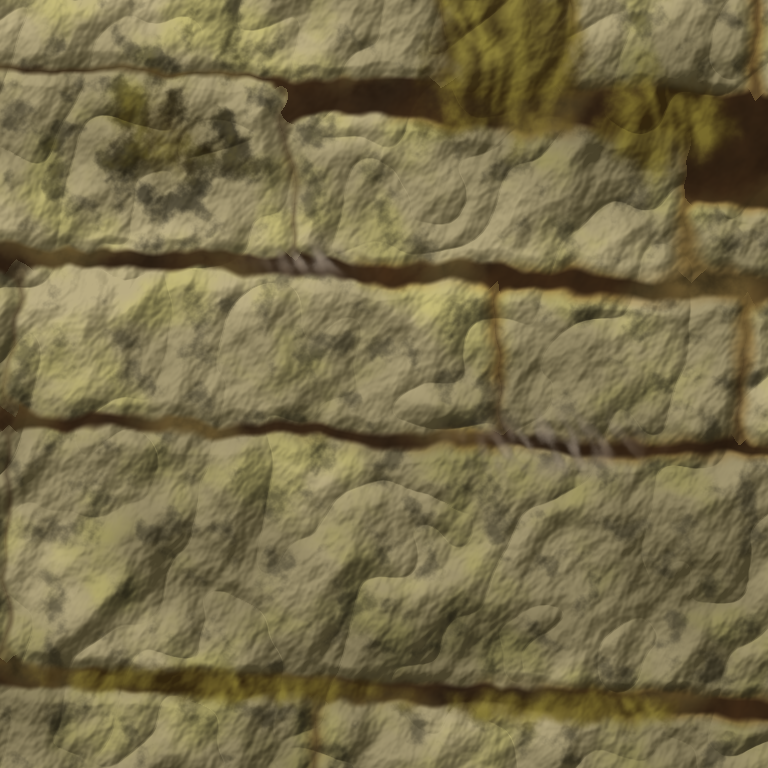
Reproduce this texture procedurally as a WebGL 1 fragment shader.

```glsl
precision highp float;
// Weathered dry-stone wall: five sloping courses of long, rough blocks.
// Warped rounded boxes make stones and joints; gradient noise gives the relief,
// lit from the upper left, then moss and web are laid on.
uniform vec2 u_resolution;

#define COURSE_SLOPE 0.045
#define EDGE_WARP 0.024
#define EDGE_CHIP 0.010
#define CORNER_RADIUS 0.028
#define BEVEL_WIDTH 0.022
#define BEVEL_HEIGHT 0.013
#define ROUGHNESS 0.040
#define FACET_DEPTH 0.045
#define RELIEF_CONTRAST 0.88
#define STAIN_AMOUNT 0.85
#define PIT_DEPTH 0.32
#define MOSS_AMOUNT 0.85

const vec3 STONE_DARK = vec3(0.33, 0.30, 0.20);
const vec3 STONE_LIGHT = vec3(0.71, 0.66, 0.50);
const vec3 LICHEN = vec3(0.50, 0.48, 0.27);
const vec3 MOSS_DARK = vec3(0.20, 0.15, 0.05);
const vec3 MOSS_LIGHT = vec3(0.52, 0.47, 0.19);
const vec3 JOINT = vec3(0.17, 0.11, 0.06);
const vec3 RUST = vec3(0.42, 0.31, 0.13);
const vec3 WEB = vec3(0.54, 0.49, 0.43);

float hash(vec2 p) {
  return fract(sin(dot(p, vec2(127.1, 311.7))) * 43758.5);
}

float corner(vec2 cell, vec2 offset) {
  float angle = 6.2832 * hash(cell);
  return dot(vec2(cos(angle), sin(angle)), offset);
}

float noise(vec2 p) {
  vec2 i = floor(p), f = fract(p), e = vec2(1.0, 0.0);
  vec2 u = f * f * f * (f * (f * 6.0 - 15.0) + 10.0);
  return mix(mix(corner(i, f), corner(i + e, f - e), u.x),
             mix(corner(i + e.yx, f - e.yx), corner(i + 1.0, f - 1.0), u.x), u.y);
}

float fbm(vec2 p) {
  float sum = 0.0, amp = 0.5;
  for (int i = 0; i < 5; i++) {
    sum += amp * noise(p);
    p = mat2(1.6, 1.2, -1.2, 1.6) * p + 7.3;
    amp *= 0.5;
  }
  return sum;
}

// Bottom and top of a course, and its upright joints
void course(int row, out vec2 span, out vec3 joints) {
  if (row == 0)      { span = vec2(-0.20, 0.108); joints = vec3(-0.10, 0.418, 1.20); }
  else if (row == 1) { span = vec2(0.135, 0.448); joints = vec3(0.010, 1.15, 1.20); }
  else if (row == 2) { span = vec2(0.463, 0.656); joints = vec3(0.018, 0.648, 0.967); }
  else if (row == 3) { span = vec2(0.681, 0.868); joints = vec3(-0.10, 0.375, 0.895); }
  else               { span = vec2(0.918, 1.20);  joints = vec3(0.572, 0.738, 0.980); }
}

// x: signed distance to the nearest stone, y: its id, z: 1 beside an upright joint
vec3 stones(vec2 p) {
  p += EDGE_WARP * vec2(noise(p * 9.0), 0.65 * noise(p * 9.0 + 31.0));
  p += EDGE_CHIP * vec2(noise(p * 30.0), noise(p * 30.0 + 17.0));
  p.y += COURSE_SLOPE * p.x;
  vec3 nearest = vec3(1.0, 0.0, 0.0), joints;
  vec2 span;
  for (int row = 0; row < 5; row++) {
    course(row, span, joints);
    if (row == 3) span.y += 0.045 * (step(p.x, joints.y) - 2.0 * step(joints.z, p.x));
    vec3 passed = step(joints, vec3(p.x));
    vec3 a = mix(vec3(-0.3), joints, passed), b = mix(joints, vec3(1.3), passed);
    float left = max(max(a.x, a.y), a.z), right = min(min(b.x, b.y), b.z);
    vec2 low = vec2(left + 0.003, span.x), high = vec2(right - 0.003, span.y);
    vec2 q = abs(p - 0.5 * (low + high)) - 0.5 * (high - low) + CORNER_RADIUS;
    float d = length(max(q, 0.0)) + min(max(q.x, q.y), 0.0) - CORNER_RADIUS;
    if (d < nearest.x) nearest = vec3(d, float(row) * 7.0 + left, step(q.y, q.x));
  }
  return nearest;
}

// Bevelled stones with creased facets and a grain that rises to the right
float height(vec2 p) {
  float bevel = smoothstep(0.004, -BEVEL_WIDTH, stones(p).x);
  vec2 grain = mat2(5.0, -8.0, 4.0, 7.0) * p;
  float facet = abs(noise(grain * 0.9 + 0.5 * noise(p * 11.0) + 5.0));
  return BEVEL_HEIGHT * bevel + ROUGHNESS * fbm(grain) + FACET_DEPTH * facet;
}

// Soft ellipse, 1 at its centre
float area(vec2 p, float x, float y, float rx, float ry) {
  vec2 q = (p - vec2(x, y)) / vec2(rx, ry);
  return exp(-dot(q, q));
}

void main() {
  vec2 p = gl_FragCoord.xy / u_resolution, e = vec2(0.0025, 0.0);
  vec3 stone = stones(p);
  float h = height(p);
  vec2 slope = vec2(height(p + e) - h, height(p + e.yx) - h) / e.x;
  float light = dot(normalize(vec3(-slope, 1.0)), normalize(vec3(-0.4, 0.6, 0.75))) - 0.68;

  // Stone faces: stains, lichen and pits
  float stain = fbm(p * vec2(4.0, 5.5) + 11.0);
  float blotch = fbm(p * 9.0 + 43.0), mottle = fbm(p * 21.0 + 3.0);
  float crust = area(p, 0.23, 0.82, 0.13, 0.10);
  float tone = 0.47 + RELIEF_CONTRAST * light + STAIN_AMOUNT * stain + 0.22 * (p.y - 0.45);
  tone += 0.12 * hash(vec2(floor(stone.y * 50.0), 3.0));
  tone -= 0.4 * (area(p, 0.62, 0.17, 0.11, 0.04) + area(p, 0.84, 0.88, 0.13, 0.07));
  vec3 color = mix(STONE_DARK, STONE_LIGHT, clamp(tone, -0.1, 1.05));
  color = mix(color, LICHEN * (0.5 + tone), 0.6 * smoothstep(-0.1, 0.3, blotch + 0.3 * stain));
  color *= 1.0 - PIT_DEPTH * (1.0 + crust) * smoothstep(0.04, 0.32, mottle + 0.2 * crust);

  // Rusty rims; joints fade from deep shadow to packed earth
  float rim = smoothstep(-0.018, 0.003, stone.x) * smoothstep(-0.2, 0.3, blotch + p.x - 0.6);
  color = mix(color, RUST * (0.6 + 0.8 * tone), 0.6 * rim);
  float depth = smoothstep(-0.35, 0.1, noise(p * vec2(6.0, 9.0) + 2.0) + 0.4 * mottle);
  vec3 gap = mix(mix(RUST, STONE_DARK, 0.5) * (0.9 + mottle), JOINT * (1.0 + blotch), depth);
  color = mix(color, gap, (0.93 - 0.45 * stone.z) * smoothstep(-0.006, 0.005, stone.x));

  // Moss in the upper right, on one block and along the lowest bed
  vec2 bed = p + vec2(0.0, COURSE_SLOPE * p.x);
  float moss = max(1.2 * area(p, 0.66, 0.94, 0.11, 0.11), area(p, 0.87, 0.84, 0.09, 0.07));
  moss = max(max(moss, 0.55 * crust), 0.9 * area(bed, 0.28, 0.122, 0.28, 0.024));
  moss = max(moss, 0.8 * area(bed, 0.72, 0.112, 0.20, 0.032)) + 0.6 * blotch + 0.5 * mottle;
  float strands = noise(p * vec2(44.0, 15.0) + 2.0 * noise(p * 9.0)) + 0.6 * mottle;
  float mossTone = clamp(0.5 + 0.9 * strands + 0.6 * (light + blotch), 0.0, 1.0);
  color = mix(color, mix(MOSS_DARK, MOSS_LIGHT, mossTone),
              MOSS_AMOUNT * smoothstep(0.25, 0.8, moss));

  // Dusty web caught in two joints
  float web = max(area(p, 0.72, 0.42, 0.10, 0.035), area(p, 0.41, 0.66, 0.06, 0.018));
  float fibres = noise(vec2(p.x * 60.0 + p.y * 25.0, p.y * 28.0)) + mottle;
  color = mix(color, WEB * (0.8 + 0.7 * fibres), 0.8 * web * smoothstep(-0.4, 0.3, fibres));
  gl_FragColor = vec4(clamp(color, 0.0, 1.0), 1.0);
}
```
